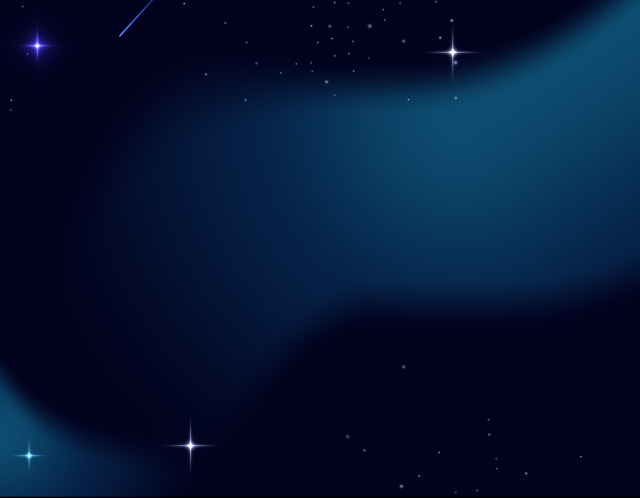
This background is drawn by a WebGL 1 fragment shader. Its source:

```glsl
precision highp float;
uniform vec2 u_resolution;

const vec3 NIGHT = vec3(0.006, 0.006, 0.112);
const vec3 TEAL = vec3(0.05, 0.30, 0.44);
const vec3 NAVY = vec3(0.025, 0.14, 0.29);

float hash(vec2 p) {
  return fract(sin(dot(p, vec2(127.1, 311.7))) * 43758.5);
}

float segmentDistance(vec2 p, vec2 a, vec2 b) {
  vec2 ab = b - a;
  return length(p - a - ab * clamp(dot(p - a, ab) / dot(ab, ab), 0.0, 1.0));
}

// Teal core cooling to navy, then to the night sky
vec3 nebulaColor(float d) {
  vec3 c = mix(TEAL, NAVY, smoothstep(0.0, 0.45, d));
  return mix(c, NIGHT, smoothstep(0.3, 0.95, d));
}

// Coverage of the wide band between two curved edges
float bandMask(vec2 uv) {
  float rise = max(uv.x - 0.62, 0.0);
  float bend = max(0.42 - uv.x, 0.0);
  float top = 0.825 + 1.5 * rise * rise - 10.0 * bend * bend * bend;
  float lift = max(uv.x - 0.78, 0.0);
  float fall = max(0.58 - uv.x, 0.0);
  float bottom = 0.388 + 1.3 * lift * lift - 6.5 * fall * fall / (1.0 + 1.5 * fall);
  float soft = 0.06 + 0.25 * max(0.5 - uv.x, 0.0);
  return smoothstep(-soft, soft, top - uv.y) * smoothstep(-soft, soft, uv.y - bottom);
}

// Four tapering rays around a small round core
float sparkle(vec2 p, float reach) {
  vec2 a = abs(p);
  vec2 taper = max(1.0 - a / reach, 0.0);
  vec2 ray = taper * taper * exp(-a.yx / (0.0006 + 0.0014 * taper));
  return ray.x + ray.y + 0.7 * exp(-dot(p, p) / (reach * reach * 0.01));
}

float cluster(vec2 p, vec2 center, vec2 size) {
  vec2 q = (p - center) / size;
  return exp(-dot(q, q));
}

// One jittered star per cell, kept where a cluster is dense
float starDust(vec2 p) {
  vec2 cell = floor(p / 0.036);
  vec2 jitter = 0.18 + 0.64 * vec2(hash(cell), hash(cell + 17.3));
  vec2 middle = (cell + 0.5) * 0.036;
  float density = 0.85 * cluster(middle, vec2(0.72, 0.95), vec2(0.19, 0.12))
                + 0.7 * cluster(middle, vec2(0.035, 0.87), vec2(0.055, 0.10))
                + 0.4 * cluster(middle, vec2(0.95, 0.06), vec2(0.24, 0.085));
  float size = mix(0.0016, 0.0038, pow(hash(cell + 5.1), 3.0));
  float d = length(p - (cell + jitter) * 0.036) / size;
  return step(hash(cell + 41.7), density) * exp(-d * d) * mix(0.35, 0.75, hash(cell + 9.4));
}

void main() {
  vec2 uv = gl_FragCoord.xy / u_resolution;
  vec2 p = vec2(uv.x * 1.2864, uv.y);

  // Main nebula band
  float core = segmentDistance(p, vec2(0.926, 0.77), vec2(1.28, 1.0));
  vec3 color = mix(NIGHT, nebulaColor(core), bandMask(uv));

  // Lower left glow
  float cornerEdge = 0.075 + 0.18 * exp(-11.0 * uv.x);
  float corner = smoothstep(-0.05, 0.05, cornerEdge - uv.y);
  color = mix(color, nebulaColor(2.2 * length(p - vec2(0.0, 0.13))), corner);

  // Small stars
  color += vec3(0.8, 0.85, 1.0) * starDust(p);

  // Large sparkles and the violet halo
  color += vec3(0.85, 0.85, 1.0) * sparkle(p - vec2(0.910, 0.895), 0.075);
  color += vec3(0.80, 0.85, 1.0) * sparkle(p - vec2(0.383, 0.105), 0.072);
  color += vec3(0.45, 0.70, 0.85) * sparkle(p - vec2(0.0585, 0.085), 0.045);
  vec2 violet = p - vec2(0.075, 0.908);
  color += vec3(0.55, 0.55, 1.0) * sparkle(violet, 0.042);
  color += vec3(0.20, 0.16, 0.65) * (exp(-length(violet) / 0.016)
         + 0.6 * exp(-abs(violet.x) / 0.005 - abs(violet.y) / 0.022)
         + 0.6 * exp(-abs(violet.y) / 0.005 - abs(violet.x) / 0.022));

  // Meteor streak, brightest at its lower tip
  float streak = segmentDistance(p, vec2(0.241, 0.928), vec2(0.308, 1.002));
  float fade = mix(1.0, 0.45, smoothstep(0.93, 1.0, p.y));
  color += vec3(0.32, 0.48, 0.95) * fade * (1.0 - smoothstep(0.0004, 0.0028, streak));

  // Thin dark line along the base
  color *= smoothstep(0.0015, 0.004, uv.y);
  gl_FragColor = vec4(color, 1.0);
}
```
